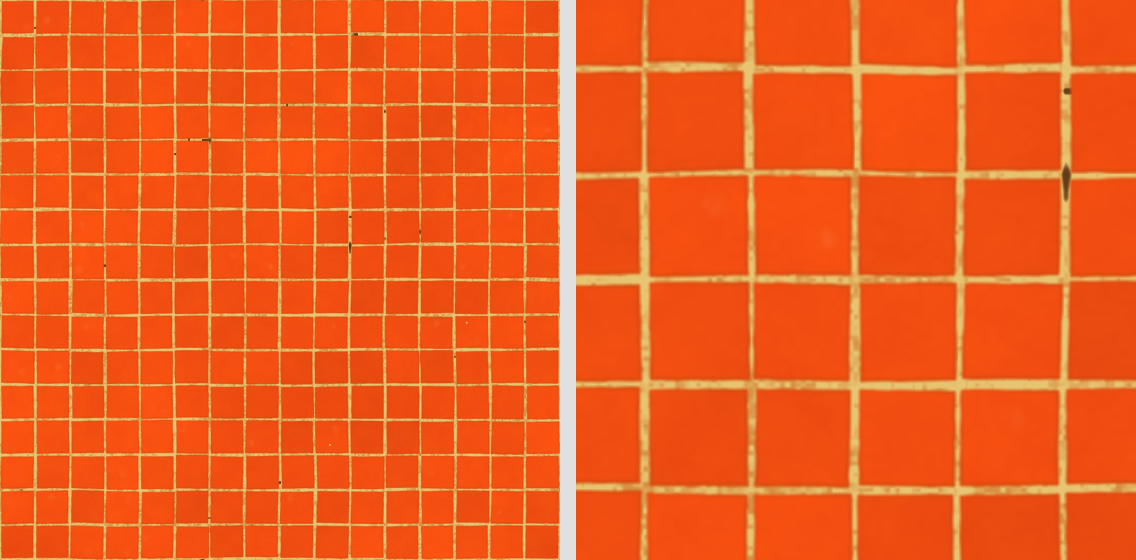
Left: the whole. Right: its middle third, enlarged.
This texture is drawn by a WebGL 1 fragment shader. Its source:

```glsl
precision highp float;

uniform vec2 u_resolution;

const float TILES = 16.0;

vec2 hash2(vec2 p) {
  vec3 q = fract(p.xyx * vec3(0.1031, 0.1030, 0.0973));
  q += dot(q, q.yzx + 33.33);
  return fract((q.xx + q.yz) * q.zy);
}

// Value noise that wraps after a whole number of lattice cells
float wrapNoise(vec2 uv, float period) {
  vec2 p = uv * period;
  vec2 i = floor(p);
  vec2 f = fract(p);
  f = f * f * (3.0 - 2.0 * f);
  vec2 lo = mod(i, period);
  vec2 hi = mod(i + 1.0, period);
  float bottom = mix(hash2(lo + period).x, hash2(vec2(hi.x, lo.y) + period).x, f.x);
  float top = mix(hash2(vec2(lo.x, hi.y) + period).x, hash2(hi + period).x, f.x);
  return mix(bottom, top, f.y);
}

float roundedBox(vec2 p, vec2 halfSize, float radius) {
  vec2 q = abs(p) - halfSize + radius;
  return length(max(q, 0.0)) + min(max(q.x, q.y), 0.0) - radius;
}

void main() {
  vec2 uv = gl_FragCoord.xy / u_resolution;
  float pixel = TILES / min(u_resolution.x, u_resolution.y);

  // Joints wander slowly across the sheet
  vec2 wander = vec2(wrapNoise(uv, 7.0), wrapNoise(uv, 9.0)) - 0.5;
  vec2 grid = (uv + vec2(0.0006, -0.0006) + wander * 0.0026) * TILES;
  vec2 cell = mod(floor(grid), TILES);
  vec2 local = fract(grid) - 0.5;

  // Hand-set placement: small shifts and tilts, a few tiles well off line
  vec2 kind = hash2(cell + 71.0);
  float slip = mix(1.0, 2.2, step(0.95, kind.x));
  vec2 shift = (hash2(cell + 3.0) - 0.5) * 0.03 * slip;
  float tilt = (hash2(cell + 19.0).x - 0.5) * 0.035 * slip;
  vec2 p = local - shift;
  p += tilt * vec2(-p.y, p.x);
  vec2 halfSize = 0.466 + (hash2(cell + 37.0) - 0.5) * 0.018;
  float edge = roundedBox(p, halfSize, 0.025);
  edge = max(edge, max(abs(local.x), abs(local.y)) - 0.487);
  edge += (wrapNoise(uv, 112.0) - 0.5) * 0.014;

  // Glaze: broad drifts, tone changes between tiles and faint mottling
  float drift = wrapNoise(uv, 4.0) * 0.6 + wrapNoise(uv, 11.0) * 0.4 - 0.5;
  float mottle = wrapNoise(uv, 48.0) * 0.6 + wrapNoise(uv, 208.0) * 0.4 - 0.5;
  vec3 glaze = vec3(0.952, 0.308, 0.066);
  glaze *= 1.0 + (kind.y - 0.5) * 0.045 + drift * 0.08 + mottle * 0.03;
  glaze.g += mottle * 0.015 + drift * 0.02;

  // Darkened rim, heavier on the lower and right sides
  float rim = smoothstep(-0.06, 0.0, edge);
  float lowerRight = smoothstep(-0.2, 0.5, max(p.x, -p.y));
  glaze = mix(glaze, vec3(0.80, 0.29, 0.05), rim * mix(0.2, 0.65, lowerRight));

  // Rare pale chips and soft scuffs
  vec2 mark = (hash2(cell + 53.0) - 0.5) * 0.7;
  float chip = 1.0 - smoothstep(0.014, 0.014 + max(pixel, 0.02), length(local - mark));
  glaze = mix(glaze, vec3(0.98, 0.70, 0.42), chip * step(0.985, kind.y));
  float scuff = 1.0 - smoothstep(0.02, 0.17, length(local + mark));
  scuff *= step(0.88, kind.y) * wrapNoise(uv, 176.0);
  glaze = mix(glaze, vec3(0.97, 0.43, 0.19), scuff * 0.45);

  // Sandy grout, paler and dirtier in patches
  float grain = wrapNoise(uv, 320.0) * 0.6 + wrapNoise(uv, 96.0) * 0.4;
  grain += (wrapNoise(uv, 13.0) - 0.5) * 0.35;
  vec3 grout = mix(vec3(0.84, 0.56, 0.26), vec3(0.905, 0.77, 0.445), smoothstep(0.05, 0.65, grain));

  // Occasional dark pits along the joints
  float pit = smoothstep(0.92, 0.98, wrapNoise(uv, 80.0));
  pit *= smoothstep(0.66, 0.78, wrapNoise(uv, 16.0));
  grout = mix(grout, vec3(0.30, 0.15, 0.04), pit * 0.85);

  float softness = max(pixel * 0.75, 0.026);
  float joint = smoothstep(-softness, softness, edge);
  gl_FragColor = vec4(mix(glaze, grout, joint), 1.0);
}
```
